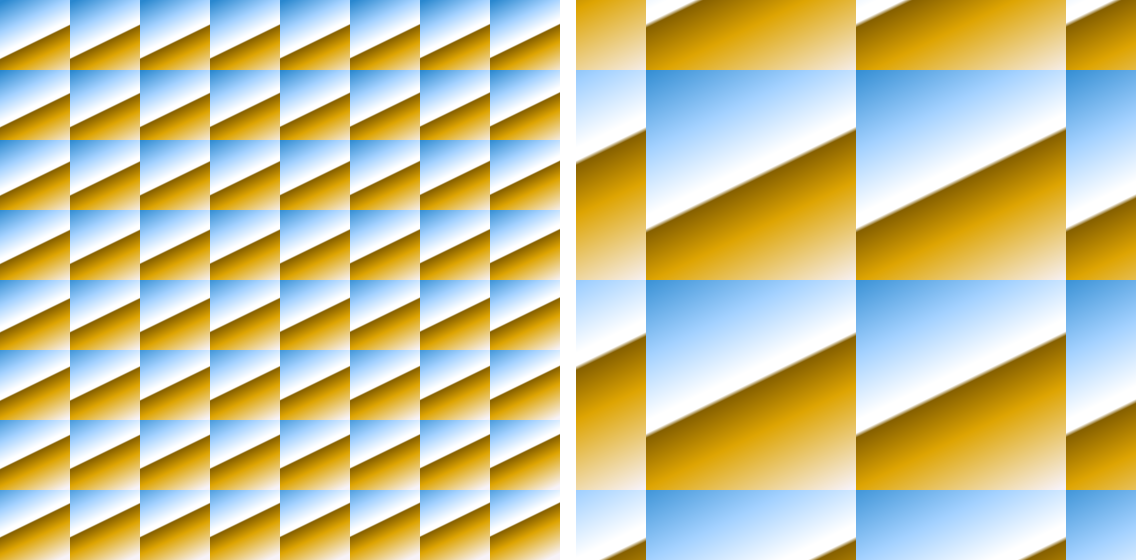
Left, the full canvas; right, a detail of the centre.
A Shadertoy shader for this pattern:

```glsl
// An 8 by 8 grid of square tiles, each a slanted chrome gradient: a blue sky
// fading to white, then a sharp horizon and brown ground warming to gold and cream.
// The horizon climbs a little from row to row; a small sample grid smooths edges.

const float TILES         = 8.0;     // repeats across and down
const float SLOPE         = 0.487;   // rise of the horizon across one tile
const float HORIZON       = 0.842;   // depth of the first horizon at the left side
const float ROW_DRIFT     = 0.0235;  // rise of the horizon per row
const float COLUMN_DRIFT  = 0.0018;  // rise of the horizon per column
const float HORIZON_WIDTH = 0.022;   // blend from sky to ground
const int   SAMPLES       = 3;       // samples per pixel side

// Distances from the horizon, in tiles
const float HAZE_END   = 0.07;
const float SKY_MIDDLE = 0.38;
const float SKY_TOP    = 0.80;
const float GOLD_PEAK  = 0.25;
const float CREAM_END  = 0.73;

const vec3 WHITE      = vec3(1.0);
const vec3 LIGHT_BLUE = vec3(0.64, 0.82, 1.00);
const vec3 DEEP_BLUE  = vec3(0.16, 0.53, 0.81);
const vec3 BROWN      = vec3(0.51, 0.365, 0.00);
const vec3 GOLD       = vec3(0.87, 0.645, 0.01);
const vec3 CREAM      = vec3(0.97, 0.95, 0.97);

// Linear ramp from 0 at start to 1 at end
float ramp(float start, float end, float x) {
    return clamp((x - start) / (end - start), 0.0, 1.0);
}

vec3 skyColor(float height) {
    vec3 color = mix(WHITE, LIGHT_BLUE, ramp(HAZE_END, SKY_MIDDLE, height));
    return mix(color, DEEP_BLUE, ramp(SKY_MIDDLE, SKY_TOP, height));
}

vec3 groundColor(float depth) {
    vec3 color = mix(BROWN, GOLD, ramp(0.0, GOLD_PEAK, depth));
    return mix(color, CREAM, ramp(GOLD_PEAK, CREAM_END, depth));
}

// uv runs from 0 to 1 with y pointing down
vec3 chromeTiles(vec2 uv) {
    vec2 grid = uv * TILES;
    vec2 cell = floor(grid);
    vec2 p = fract(grid);

    // Signed depth below this tile's slanted horizon
    float horizon = HORIZON - dot(cell, vec2(COLUMN_DRIFT, ROW_DRIFT));
    float depth = p.y + SLOPE * p.x - horizon;

    float ground = ramp(-0.5 * HORIZON_WIDTH, 0.5 * HORIZON_WIDTH, depth);
    return mix(skyColor(-depth), groundColor(depth), ground);
}

void mainImage(out vec4 fragColor, in vec2 fragCoord) {
    vec3 sum = vec3(0.0);
    for (int j = 0; j < SAMPLES; j++) {
        for (int i = 0; i < SAMPLES; i++) {
            vec2 offset = (vec2(i, j) + 0.5) / float(SAMPLES) - 0.5;
            vec2 uv = (fragCoord + offset) / iResolution.xy;
            sum += chromeTiles(vec2(uv.x, 1.0 - uv.y));
        }
    }
    fragColor = vec4(sum / float(SAMPLES * SAMPLES), 1.0);
}
```
